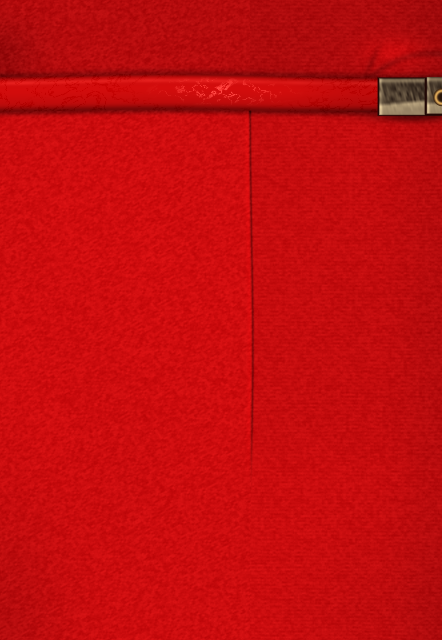
Reproduce this texture procedurally as a WebGL 1 fragment shader.

```glsl
precision highp float;
// Red woven cloth with a vertical dart seam, crossed by a narrow glossy belt
// that ends in a brushed metal clasp. Cloth grain and leather creases come from
// value noise; belt, clasp and folds are soft-edged distance masks.
// Lengths are in canvas heights, origin at the lower left.
uniform vec2 u_resolution;

float hash(vec2 p) {
  vec3 q = fract(vec3(p.xyx) * 0.1031);
  q += dot(q, q.yzx + 33.33);
  return fract((q.x + q.y) * q.z);
}

float noise(vec2 p) {
  vec2 i = floor(p), f = fract(p);
  f = f * f * (3.0 - 2.0 * f);
  return mix(mix(hash(i), hash(i + vec2(1.0, 0.0)), f.x),
             mix(hash(i + vec2(0.0, 1.0)), hash(i + 1.0), f.x), f.y);
}

float fbm(vec2 p) {
  float sum = 0.0, gain = 0.5;
  for (int i = 0; i < 4; i++) {
    sum += gain * noise(p);
    p = p * 2.03 + 17.0;
    gain *= 0.5;
  }
  return sum;
}

float bell(float d, float width) {
  return exp(-d * d / (width * width));
}

float blob(vec2 p, vec2 center, vec2 radius) {
  vec2 d = (p - center) / radius;
  return exp(-dot(d, d));
}

float boxMask(vec2 p, vec2 low, vec2 high, float aa) {
  vec2 d = abs(p - 0.5 * (low + high)) - 0.5 * (high - low);
  return 1.0 - smoothstep(-aa, aa, max(d.x, d.y));
}

// Slanted grain left of the seam, level rows right of it.
float weave(vec2 p, float rightSide) {
  vec2 slanted = vec2(p.x * 0.8 + p.y * 0.6, p.y * 0.9 - p.x * 0.5);
  float leftGrain = noise(slanted * vec2(220.0, 330.0));
  float rightGrain = noise(p * vec2(210.0, 300.0));
  float rows = 0.5 + 0.5 * cos(p.y * 1130.0 + 2.0 * noise(p * 45.0));
  float grain = mix(leftGrain, mix(rightGrain, rows, 0.22), rightSide);
  return mix(grain, noise(p * 480.0), 0.3) - 0.5;
}

vec3 cloth(vec2 p, float beltLow, float beltHigh, float aa) {
  float seamX = 0.3905 + 0.0045 * bell(p.y - 0.46, 0.22);
  float rightSide = smoothstep(-aa, aa, p.x - seamX);
  float seamFade = smoothstep(0.22, 0.36, p.y);
  float above = smoothstep(beltLow, beltHigh, p.y);

  // Broad light and shade
  float light = 1.0 + 0.03 * blob(p, vec2(0.22, 0.48), vec2(0.25, 0.4));
  light -= 0.035 * rightSide * seamFade;
  light -= 0.10 * above;
  light -= 0.07 * smoothstep(0.58, 0.70, p.x);
  light -= 0.09 * blob(p, vec2(0.0, 0.0), vec2(0.09, 0.22));
  light -= 0.06 * blob(p, vec2(0.69, 0.0), vec2(0.2, 0.2));
  light += 0.05 * (fbm(p * vec2(5.0, 3.0)) - 0.47);

  // Gathers over the clasp and shade at the upper left
  light -= above * 0.15 * blob(p, vec2(0.0, 0.91), vec2(0.06, 0.06));
  light += above * 0.16 * blob(p, vec2(0.62, 0.918), vec2(0.05, 0.022));
  float fold = p.y - 0.895 - 0.35 * (p.x - 0.59) + 4.0 * pow(p.x - 0.63, 2.0);
  light -= above * 0.17 * bell(fold, 0.006) * smoothstep(0.56, 0.60, p.x);
  float crease = p.x - 0.575 - 0.45 * (p.y - 0.89);
  light -= above * 0.15 * bell(crease, 0.006) * bell(p.y - 0.905, 0.022);

  // Contact shadows beside the belt, then the stitched dart
  light -= 0.40 * bell(p.y - beltLow, 0.006) + 0.24 * bell(p.y - beltHigh, 0.007);
  float belowBelt = 1.0 - above;
  light -= 0.36 * bell(p.x - seamX, 0.0019) * seamFade * belowBelt;
  light += 0.06 * bell(p.x - seamX + 0.005, 0.004) * seamFade * belowBelt;

  float grain = weave(p, rightSide);
  vec3 color = vec3(0.785, 0.047, 0.055) * light;
  return color + grain * vec3(0.14, 0.065, 0.06);
}

vec3 leather(vec2 p, float v) {
  float light = 0.96 + 0.10 * bell(v - 0.62, 0.3);
  light -= 0.38 * bell(v, 0.13) + 0.32 * bell(v - 1.0, 0.07);
  light -= 0.09 * smoothstep(0.42, 0.59, p.x);
  vec3 color = vec3(0.78, 0.045, 0.045) * light;
  float creaseField = fbm(p * vec2(65.0, 100.0) + 2.0 * fbm(p * 40.0));
  float wrinkles = bell(creaseField - 0.48, 0.035);
  float gloss = blob(vec2(p.x, v), vec2(0.35, 0.53), vec2(0.095, 0.33));
  color += wrinkles * gloss * vec3(0.22, 0.25, 0.23);
  color -= wrinkles * 0.05 * (1.0 - gloss);
  float sheen = bell(v - 0.82, 0.06) * (0.35 + 0.65 * noise(p * vec2(30.0, 8.0)));
  return color + sheen * vec3(0.12, 0.09, 0.08);
}

vec3 metal(vec2 p, vec2 low, vec2 high) {
  vec2 uv = (p - low) / (high - low);
  float scratches = noise(vec2(uv.x * 24.0 + uv.y * 5.0, uv.y * 7.0));
  float shine = 0.10 + 0.32 * scratches * bell(uv.y - 0.55, 0.35);
  shine += 0.48 * smoothstep(0.34, 0.20, uv.y - 0.12 * uv.x);
  shine += 0.35 * bell(uv.y - 0.94, 0.07) + 0.28 * bell(uv.x - 0.03, 0.04);
  return mix(vec3(0.09, 0.045, 0.03), vec3(0.94, 0.84, 0.65), shine);
}

void main() {
  vec2 p = gl_FragCoord.xy / u_resolution.y;
  float aa = 0.8 / u_resolution.y;

  // Gently bowed belt band
  float bow = 0.006 * bell(p.x - 0.26, 0.2);
  float beltLow = 0.8245 + 0.7 * bow;
  float beltHigh = 0.8785 + bow;
  float v = (p.y - beltLow) / (beltHigh - beltLow);
  vec3 color = cloth(p, beltLow, beltHigh, aa);
  float belt = boxMask(p, vec2(-1.0, beltLow), vec2(0.594, beltHigh), aa);
  color = mix(color, leather(p, v), belt);

  // Clasp: shadow, two plates and a round stud
  float shadow = blob(p, vec2(0.645, 0.817), vec2(0.06, 0.008));
  color *= 1.0 - 0.45 * shadow;
  color = mix(color, vec3(0.13, 0.03, 0.02),
              boxMask(p, vec2(0.590, 0.819), vec2(0.80, 0.879), aa));
  vec2 lowA = vec2(0.5925, 0.8205), highA = vec2(0.6635, 0.8775);
  vec2 lowB = vec2(0.667, 0.8225), highB = vec2(0.73, 0.8795);
  color = mix(color, metal(p, lowA, highA), boxMask(p, lowA, highA, aa));
  color = mix(color, metal(p, lowB, highB), boxMask(p, lowB, highB, aa));
  float r = length(p - vec2(0.691, 0.848));
  color = mix(color, vec3(0.16, 0.08, 0.04), 1.0 - smoothstep(0.013, 0.015, r));
  color = mix(color, vec3(0.86, 0.65, 0.34), bell(r - 0.010, 0.0025));

  gl_FragColor = vec4(clamp(color, 0.0, 1.0), 1.0);
}
```
